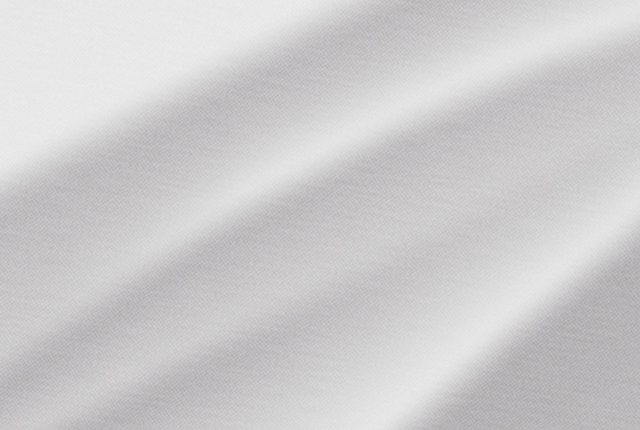
This texture is drawn by a Shadertoy shader. Its source:

```glsl
const float BASE_SHADE = 0.787;
const vec3 SHADOW_TINT = vec3(1.003, 0.992, 1.000);
const vec3 LIGHT_TINT = vec3(1.0);
const float THREADS = 205.0;       // threads per canvas height
const float THREAD_ANGLE = -0.16;
const float WEAVE_DEPTH = 0.024;
const float GRAIN_DEPTH = 0.034;
const float STREAK_DEPTH = 0.022;
const float EDGE_WAVER = 0.010;

// Crease heights: offset, slope and curvature across the width
const vec3 CREASE_TOP = vec3(0.560, 0.77, 0.0);
const vec3 CREASE_MIDDLE = vec3(0.135, 1.08, -0.285);
const vec3 CREASE_FAINT = vec3(-0.070, 0.77, 0.0);
const vec3 CREASE_LOWER = vec3(-0.825, 1.30, 0.0);

vec2 hashGradient(vec2 cell) {
    uvec2 k = uvec2(ivec2(cell)) * uvec2(1597u, 3571u);
    uint h = (k.x ^ k.y) * 40503u;
    h = (h ^ (h >> 15)) * 73571u;
    h ^= h >> 13;
    float angle = float(h & 65535u) / 65536.0 * 6.28318;
    return vec2(cos(angle), sin(angle));
}

float gradientNoise(vec2 p) {
    vec2 i = floor(p), f = fract(p);
    vec2 w = f * f * f * (f * (f * 6.0 - 15.0) + 10.0);
    vec2 e = vec2(0.0, 1.0);
    float low = mix(dot(hashGradient(i), f),
                    dot(hashGradient(i + e.yx), f - e.yx), w.x);
    float high = mix(dot(hashGradient(i + e), f - e),
                     dot(hashGradient(i + e.yy), f - e.yy), w.x);
    return mix(low, high, w.y);
}

float above(vec2 uv, vec3 crease) {
    return uv.y - dot(crease, vec3(1.0, uv.x, uv.x * uv.x));
}

// Lit ridge above a crease, shadow below it; widths are (ridge, shadow)
float fold(float d, float light, float shadow, vec2 widths, float softness) {
    vec2 r = d / widths;
    vec2 falloff = exp(-r * r);
    return mix(-shadow * falloff.y, light * falloff.x,
               smoothstep(-softness, softness, d));
}

float drapery(vec2 uv) {
    float u = uv.x;
    float shade = BASE_SHADE;
    shade += fold(above(uv, CREASE_TOP), 0.125, 0.055, vec2(1.5, 0.20), 0.075);
    shade += fold(above(uv, CREASE_MIDDLE), mix(0.02, 0.130, smoothstep(0.0, 0.5, u)),
                  mix(0.085, 0.03, u), vec2(0.15, 0.13), 0.065);
    shade += fold(above(uv, CREASE_FAINT), mix(0.035, 0.015, u),
                  mix(0.085, 0.02, smoothstep(0.2, 0.8, u)), vec2(0.11, 0.14), 0.06);
    shade += fold(above(uv, CREASE_LOWER), 0.125, 0.085,
                  vec2(mix(0.36, 0.18, u), 0.60), 0.08);
    return shade;
}

// Raised crossings of a plain weave with uneven yarn and long slubs
float cloth(vec2 p) {
    float c = cos(THREAD_ANGLE), s = sin(THREAD_ANGLE);
    vec2 q = mat2(c, -s, s, c) * p * THREADS;
    float pixel = THREADS / iResolution.y;
    float visible = 1.0 - smoothstep(0.7, 1.4, pixel);
    vec2 bend = vec2(gradientNoise(q * 0.11), gradientNoise(q * 0.11 + 57.0));
    vec2 wave = sin(3.14159 * (q + bend * 0.9));
    float weave = wave.x * wave.y * visible;
    float grain = gradientNoise(q * 0.62 + 31.0);
    float streak = gradientNoise(q * vec2(0.045, 0.55) + 83.0);
    return weave * WEAVE_DEPTH + grain * GRAIN_DEPTH + streak * STREAK_DEPTH;
}

void mainImage(out vec4 fragColor, in vec2 fragCoord) {
    vec2 uv = fragCoord / iResolution.xy;
    vec2 p = fragCoord / iResolution.y;

    // Broad folds with slightly uneven edges
    vec2 bentUv = uv + vec2(0.0, EDGE_WAVER * gradientNoise(p * 3.0 + 11.0));
    float shade = min(drapery(bentUv), 0.925);

    // Bright ridges wash out the thread relief
    float lit = smoothstep(0.72, 0.92, shade);
    shade += cloth(p) * mix(1.0, 0.35, lit);

    vec3 color = shade * mix(SHADOW_TINT, LIGHT_TINT, lit);
    fragColor = vec4(clamp(color, 0.0, 1.0), 1.0);
}
```
